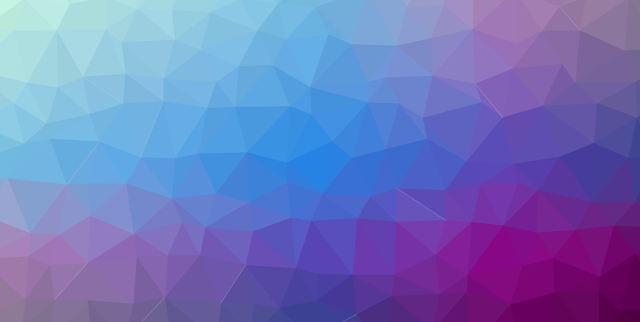
A WebGL 2 fragment shader for this background:

```glsl
#version 300 es
precision highp float;
// Low-poly mesh of jittered triangles, tinted from mint through blue to deep plum.

uniform vec2 u_resolution;
out vec4 outColor;

const float ROWS = 8.5;          // mesh cells along the canvas height
const float JITTER = 0.68;       // vertex displacement, in cells
const float FACET_SHADE = 0.018; // random brightness of each facet
const float SEAM_CHANCE = 0.05;  // share of cells with a pale hairline
const float SEAM_ALPHA = 0.22;

const vec3 MINT   = vec3(0.78, 0.96, 0.88);
const vec3 SKY    = vec3(0.52, 0.74, 0.88);
const vec3 BLUE   = vec3(0.12, 0.51, 0.89);
const vec3 VIOLET = vec3(0.39, 0.31, 0.72);
const vec3 PURPLE = vec3(0.56, 0.03, 0.54);
const vec3 PLUM   = vec3(0.31, 0.00, 0.26);

float hash(vec2 p) {
  vec3 q = fract(p.xyx * vec3(0.1031, 0.1030, 0.0973));
  q += dot(q, q.yzx + 33.33);
  return fract((q.x + q.y) * q.z);
}

float rampStep(float a, float b, float t) {
  return clamp((t - a) / (b - a), 0.0, 1.0);
}

vec3 ramp(float t) {
  vec3 c = mix(MINT, SKY, rampStep(0.0, 0.25, t));
  c = mix(c, BLUE, rampStep(0.25, 0.50, t));
  c = mix(c, VIOLET, rampStep(0.50, 0.65, t));
  c = mix(c, PURPLE, rampStep(0.65, 0.79, t));
  return mix(c, PLUM, rampStep(0.79, 1.0, t));
}

// The same ramp runs rightward and downward; the two are averaged.
vec3 gradient(vec2 p, float aspect) {
  vec2 uv = p / (ROWS * vec2(aspect, 1.0));
  return 0.5 * (ramp(uv.x) + ramp(1.0 - uv.y));
}

vec2 vertex(vec2 id) {
  vec2 offset = vec2(hash(id + 17.0), hash(id + 59.0)) - 0.5;
  return id + 0.5 + JITTER * offset;
}

// Signed distance to the line through a and b, positive on its left.
float lineSide(vec2 p, vec2 a, vec2 b) {
  vec2 e = normalize(b - a);
  return e.x * (p.y - a.y) - e.y * (p.x - a.x);
}

float triangleInside(vec2 p, vec2 a, vec2 b, vec2 c) {
  float turn = sign(lineSide(c, a, b));
  return min(turn * lineSide(p, a, b),
         min(turn * lineSide(p, b, c), turn * lineSide(p, c, a)));
}

float segmentDistance(vec2 p, vec2 a, vec2 b) {
  vec2 e = b - a;
  return length(p - a - e * clamp(dot(p - a, e) / dot(e, e), 0.0, 1.0));
}

// Adds one flat facet, weighted by its coverage of the pixel.
void addFacet(inout vec4 sum, vec2 p, vec2 a, vec2 b, vec2 c, float px, float aspect) {
  float cover = clamp(triangleInside(p, a, b, c) / px + 0.5, 0.0, 1.0);
  vec2 center = (a + b + c) / 3.0;
  float shade = FACET_SHADE * (2.0 * hash(floor(center * 40.0)) - 1.0);
  sum += cover * vec4(gradient(center, aspect) + shade, 1.0);
}

void main() {
  float aspect = u_resolution.x / u_resolution.y;
  float px = ROWS / u_resolution.y;
  vec2 p = gl_FragCoord.xy * px;
  vec2 base = floor(p - 0.5);
  vec4 sum = vec4(gradient(p, aspect), 1.0) * 0.001;
  float seam = 0.0;

  // Split every nearby cell along its shorter diagonal.
  for (int j = -1; j <= 1; j++) {
    for (int i = -1; i <= 1; i++) {
      vec2 id = base + vec2(i, j);
      vec2 a = vertex(id);
      vec2 b = vertex(id + vec2(1.0, 0.0));
      vec2 c = vertex(id + vec2(1.0, 1.0));
      vec2 d = vertex(id + vec2(0.0, 1.0));
      if (distance(a, c) > distance(b, d)) {
        vec2 first = a;
        a = b; b = c; c = d; d = first;
      }
      addFacet(sum, p, a, b, c, px, aspect);
      addFacet(sum, p, a, c, d, px, aspect);

      // Occasional pale seam on the diagonal.
      float line = 1.0 - smoothstep(0.0, 0.025, segmentDistance(p, a, c));
      seam = max(seam, line * step(hash(id + 91.0), SEAM_CHANCE));
    }
  }

  vec3 color = sum.rgb / sum.a;
  color = mix(color, vec3(0.8), seam * SEAM_ALPHA);
  outColor = vec4(clamp(color, 0.0, 1.0), 1.0);
}
```
